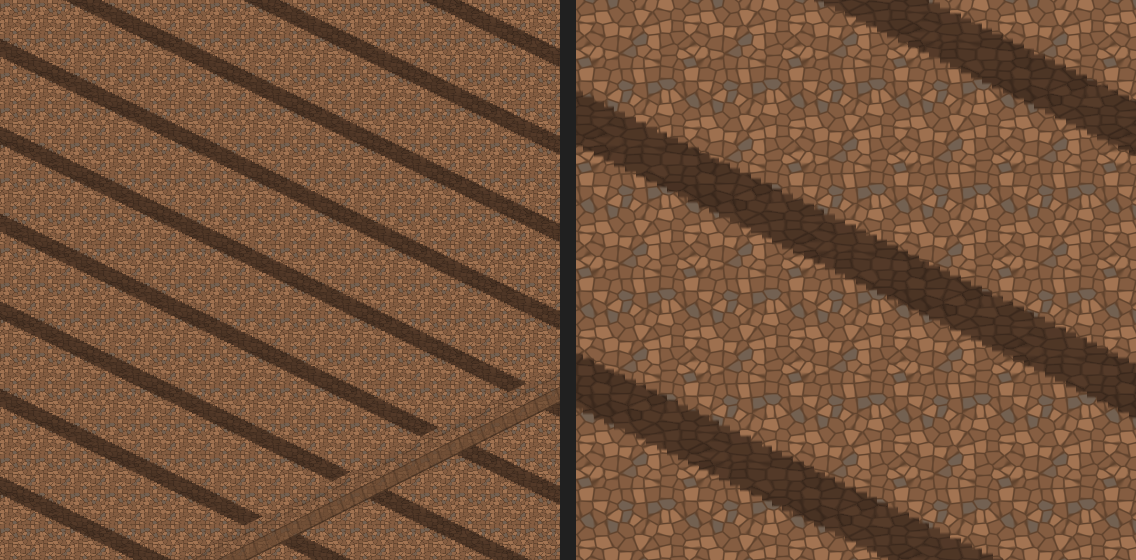
Left, the full canvas; right, a detail of the centre.
Give the GLSL for this texture, as a three.js fragment shader.

```glsl
// Grainy earth in small repeating tiles, crossed by dark slanted furrows,
// with a raised beam running the other way over the lower right corner.
// Grains are wrapped Voronoi cells; furrows and beam are slanted bands.
#define TILES 16.0
#define FURROW_GAP 0.15625
#define FURROW_HALF 0.0163
#define FURROW_SLOPE 0.488
#define FURROW_START 0.0846
#define BEAM_SLOPE 0.505
#define BEAM_TOP 1.159
#define BEAM_RIDGE 1.195
#define BEAM_FOOT 1.224
#define STEPS 160.0
#define SOFT 0.0012

varying vec2 vUv;

const vec3 EARTH = vec3(0.52, 0.365, 0.255);
const vec3 LIGHT = vec3(0.64, 0.455, 0.32);
const vec3 SHADE = vec3(0.38, 0.265, 0.18);
const vec3 PEBBLE = vec3(0.45, 0.38, 0.32);
const vec3 FURROW = vec3(0.29, 0.20, 0.14);

vec2 hash2(vec2 p) {
  vec3 q = fract(p.xyx * vec3(0.1031, 0.1030, 0.0973));
  q += dot(q, q.yzx + 33.33);
  return fract((q.xx + q.yz) * q.zy);
}

// Voronoi wrapped to one tile: x = distance to the gap, y = tone of the grain
vec2 grains(vec2 p, vec2 count) {
  vec2 g = p * TILES * count;
  vec2 cell = floor(g);
  float near = 9.0, second = 9.0, tone = 0.0;
  for (int j = -1; j <= 1; j++) {
    for (int i = -1; i <= 1; i++) {
      vec2 id = cell + vec2(float(i), float(j));
      vec2 wrapped = mod(id, count);
      float d = length(id + 0.1 + 0.8 * hash2(wrapped + 3.7) - g);
      if (d < near) {
        second = near;
        near = d;
        tone = hash2(wrapped + 41.3).x;
      } else {
        second = min(second, d);
      }
    }
  }
  return vec2(second - near, tone);
}

// 1 between the limits lo and hi, with soft edges
float band(float v, float lo, float hi) {
  return smoothstep(lo - SOFT, lo + SOFT, v) * (1.0 - smoothstep(hi - SOFT, hi + SOFT, v));
}

vec3 earthColor(vec2 p) {
  vec2 g = grains(p, vec2(8.0, 9.0));
  vec3 c = mix(EARTH, LIGHT, smoothstep(0.55, 0.8, g.y));
  c = mix(c, PEBBLE, 1.0 - smoothstep(0.07, 0.11, g.y));
  return mix(SHADE, c, smoothstep(0.0, 0.24, g.x));
}

vec3 furrowColor(vec2 p) {
  vec2 g = grains(p, vec2(6.0, 11.0));
  return FURROW * (0.82 + 0.22 * smoothstep(0.0, 0.3, g.x) + 0.2 * (g.y - 0.4));
}

void main() {
  // y runs down from the top edge
  vec2 p = vec2(vUv.x, 1.0 - vUv.y);
  float steppedX = (floor(p.x * STEPS) + 0.5) / STEPS;
  vec3 earth = earthColor(p);

  // furrows with finely stepped edges
  float s = (p.y - FURROW_SLOPE * steppedX - FURROW_START) / FURROW_GAP;
  float away = abs(fract(s + 0.5) - 0.5) * FURROW_GAP;
  float furrow = 1.0 - smoothstep(FURROW_HALF - SOFT, FURROW_HALF + SOFT, away);
  vec3 color = mix(earth, furrowColor(p), furrow);

  // beam: upper face with a faint seam
  float v = p.y + BEAM_SLOPE * p.x;
  vec3 upper = earth * 0.95;
  upper *= 1.0 - 0.14 * band(v, BEAM_TOP + 0.014, BEAM_TOP + 0.017);
  color = mix(color, upper, band(v, BEAM_TOP, BEAM_RIDGE));

  // beam: shaded front face with slanted notches and a dark foot
  float notch = abs(fract((p.x - 0.35 * p.y) * 44.0) - 0.5);
  vec3 front = mix(SHADE * 1.08, earth, 0.3) * (1.0 - 0.16 * smoothstep(0.36, 0.5, notch));
  front *= 1.0 - 0.22 * band(v, BEAM_RIDGE - 0.001, BEAM_RIDGE + 0.002);
  front *= 1.0 - 0.3 * band(v, BEAM_FOOT - 0.003, BEAM_FOOT + 0.002);
  color = mix(color, front, band(v, BEAM_RIDGE, BEAM_FOOT));

  gl_FragColor = vec4(color, 1.0);
}
```
